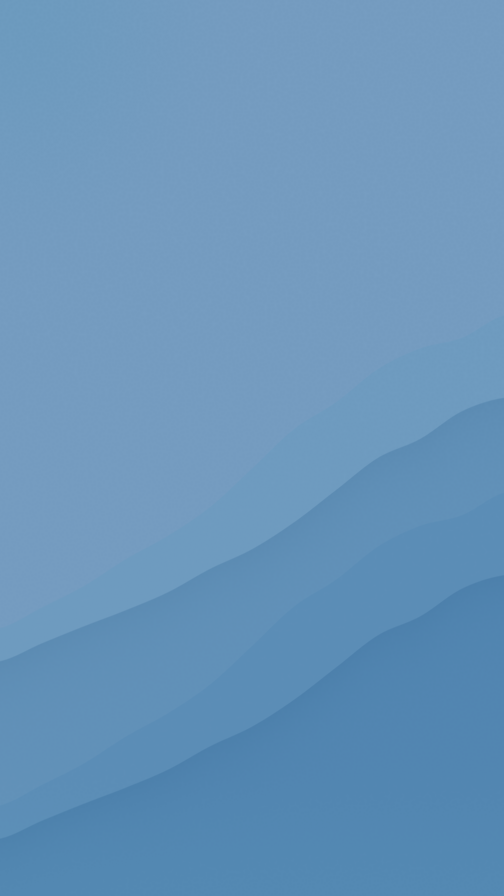
This background is drawn by a WebGL 2 fragment shader. Its source:

```glsl
#version 300 es
precision highp float;
// Calm blue paper hills: a pale sky above four overlapping diagonal bands.
// Two smooth ridge profiles are drawn twice, the second pair lower down;
// gentle gradients, soft edge shading and cellular grain finish the paper.

#define LAYER_DROP 0.198     // vertical distance between the two ridge pairs
#define EDGE_SHADE 0.022     // darkening under the crisp ridges
#define SHADE_DEPTH 0.035    // how far that darkening reaches down
#define GRAIN_CELLS 260.0    // paper grain cells per canvas height
#define GRAIN_AMOUNT 0.010   // strength of the grain

uniform vec2 u_resolution;
out vec4 fragColor;

const int KNOTS = 13;

// Ridge heights at even steps from the left edge to the right edge
const float SOFT_RIDGE[KNOTS] = float[KNOTS](
    0.299, 0.322, 0.346, 0.376, 0.402, 0.434, 0.477,
    0.521, 0.551, 0.588, 0.611, 0.623, 0.648);
const float CRISP_RIDGE[KNOTS] = float[KNOTS](
    0.262, 0.282, 0.301, 0.319, 0.339, 0.365, 0.387,
    0.417, 0.453, 0.489, 0.510, 0.541, 0.556);

const vec3 SKY = vec3(0.457, 0.610, 0.752);
const vec3 SKY_CORNER = vec3(0.425, 0.605, 0.745);
const vec3 BANDS[4] = vec3[4](
    vec3(0.432, 0.607, 0.749), vec3(0.382, 0.568, 0.722),
    vec3(0.358, 0.553, 0.714), vec3(0.322, 0.524, 0.694));

float knot(bool crisp, int i) {
    int k = clamp(i, 0, KNOTS - 1);
    return crisp ? CRISP_RIDGE[k] : SOFT_RIDGE[k];
}

// Catmull-Rom curve through the ridge heights
float ridgeHeight(bool crisp, float x) {
    float s = clamp(x, 0.0, 0.9999) * float(KNOTS - 1);
    int i = int(s);
    float t = fract(s);
    float a = knot(crisp, i - 1), b = knot(crisp, i);
    float c = knot(crisp, i + 1), d = knot(crisp, i + 2);
    return b + 0.5 * t * (c - a + t * (2.0 * a - 5.0 * b + 4.0 * c - d
        + t * (3.0 * (b - c) + d - a)));
}

vec2 hash2(vec2 p) {
    vec3 q = fract(p.xyx * vec3(0.1031, 0.1030, 0.0973));
    q += dot(q, q.yzx + 33.33);
    return fract((q.xx + q.yz) * q.zy);
}

// Distance to the nearest scattered cell centre
float cellNoise(vec2 p) {
    vec2 cell = floor(p), f = fract(p);
    float nearest = 2.0;
    for (int y = -1; y <= 1; y++)
        for (int x = -1; x <= 1; x++) {
            vec2 o = vec2(x, y);
            nearest = min(nearest, length(o + hash2(cell + o) - f));
        }
    return nearest;
}

void main() {
    vec2 uv = gl_FragCoord.xy / u_resolution;
    float pixel = 1.0 / u_resolution.y;

    // Sky with a cooler upper left corner
    float corner = 1.0 - smoothstep(0.0, 0.42, length((uv - vec2(0.0, 1.0)) * vec2(0.8, 1.3)));
    vec3 color = mix(SKY, SKY_CORNER, corner);

    // Bands from back to front; every second one has a shaded crisp ridge
    for (int i = 0; i < 4; i++) {
        bool crisp = i % 2 == 1;
        float ridge = ridgeHeight(crisp, uv.x) - LAYER_DROP * float(i / 2);
        float depth = ridge - uv.y;
        vec3 band = BANDS[i];
        if (crisp) band -= EDGE_SHADE * exp(-max(depth, 0.0) / SHADE_DEPTH);
        color = mix(color, band, smoothstep(-pixel, pixel, depth));
    }

    // Slight lift along the bottom of the front band
    color += vec3(0.006, 0.012, 0.006) * (1.0 - smoothstep(0.0, 0.16, uv.y));

    // Paper grain, strongest in the sky
    vec2 paper = gl_FragCoord.xy * pixel * GRAIN_CELLS;
    color += GRAIN_AMOUNT * mix(0.4, 1.0, smoothstep(0.3, 0.7, uv.y)) * (cellNoise(paper) - 0.45);

    fragColor = vec4(color, 1.0);
}
```
